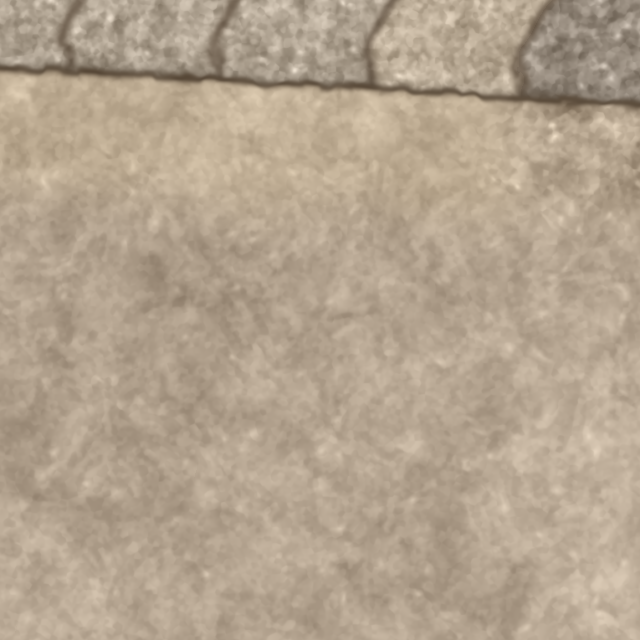
Write a Shadertoy shader that draws this texture.

```glsl
// Weathered concrete slab below a row of speckled paving stones.
// Soft cellular noise gives the mottling and grain, broad Gaussian stains
// shade the slab, and curved distance bands form the dark joints.

#define SEAM_LEFT 0.894
#define SEAM_SLOPE -0.056
#define SEAM_WIDTH 0.0065
#define JOINT_START 0.107
#define JOINT_STEP 0.237
#define JOINT_WIDTH 0.0095
#define SLAB_GRAIN 0.115
#define STONE_GRAIN 0.40
#define GLINT 0.16

const vec3 SLAB_COLOR = vec3(0.705, 0.640, 0.562);
const vec3 STONE_COLOR = vec3(0.690, 0.640, 0.572);
const vec3 JOINT_COLOR = vec3(0.430, 0.370, 0.305);
const vec3 SEAM_COLOR = vec3(0.340, 0.280, 0.215);

// Broad stains: centre, radius, brightness change
const vec4 STAINS[11] = vec4[11](
    vec4(0.29, 0.53, 0.15, -0.050), vec4(0.25, 0.33, 0.10, -0.030),
    vec4(0.00, 0.31, 0.10, -0.045), vec4(0.73, 0.18, 0.10, -0.035),
    vec4(0.92, 0.76, 0.11, -0.060), vec4(0.13, 0.75, 0.09, -0.030),
    vec4(0.97, 0.14, 0.20, 0.055), vec4(0.05, 0.05, 0.13, 0.040),
    vec4(0.42, 0.25, 0.10, 0.020), vec4(0.90, 0.46, 0.15, 0.020),
    vec4(0.46, 0.10, 0.13, -0.020));

vec3 hash3(vec2 p) {
    vec3 q = fract(vec3(p.xyx) * vec3(0.1031, 0.1030, 0.0973));
    q += dot(q, q.yxz + 33.33);
    return fract((q.xxy + q.yzz) * q.zyx);
}

// Blended tone of nearby random cells (x, centred on 0) and rare glints (y)
vec2 cells(vec2 p) {
    vec2 base = floor(p), f = p - base;
    float tone = 0.0, total = 0.0, spark = 0.0;
    for (int j = -1; j <= 1; j++)
    for (int i = -1; i <= 1; i++) {
        vec2 offset = vec2(i, j);
        vec3 h = hash3(base + offset + 57.0);
        vec2 d = offset + h.xy - f;
        float w = exp(-5.0 * dot(d, d));
        tone += w * h.z;
        total += w;
        spark += smoothstep(0.95, 1.0, h.z) * exp(-9.0 * dot(d, d));
    }
    return vec2(tone / total - 0.5, spark);
}

// Layered sines that bend the grain into wisps
vec2 warp(vec2 p) {
    vec2 w = sin(p.yx * 23.0 + vec2(0.7, 2.1) + 2.0 * sin(p * 17.0));
    return 0.010 * w + 0.004 * sin(p.yx * 71.0 + 3.0 * w);
}

vec3 slab(vec2 uv, float depth) {
    vec2 p = uv + warp(uv);
    float tone = 0.0;
    for (int i = 0; i < 11; i++) {
        vec2 d = (uv - STAINS[i].xy) / STAINS[i].z;
        tone += STAINS[i].w * exp(-dot(d, d));
    }
    // Pale, warm strip next to the seam
    float strip = 1.0 - smoothstep(0.13, 0.26, depth + 0.05 * cells(p * 9.0).x);
    strip *= 1.0 - 0.6 * smoothstep(0.74, 0.86, uv.x);
    vec3 color = SLAB_COLOR + strip * vec3(0.055, 0.050, 0.028);

    vec2 fine = cells(p * 64.0 + 11.0);
    float grain = 0.55 * cells(p * 10.0).x + 0.75 * cells(p * 27.0 + 5.0).x
                + 0.70 * fine.x + 0.55 * cells(uv * 125.0).x;
    // Grain is rougher near the upper right
    float rough = smoothstep(0.72, 0.90, uv.x) * smoothstep(0.62, 0.76, uv.y);
    tone += grain * SLAB_GRAIN * (1.0 + 0.9 * rough);
    tone += fine.y * GLINT * (0.45 + rough);
    return color + tone * vec3(1.0, 1.0, 0.97);
}

vec3 stones(vec2 uv, float index) {
    vec2 p = uv + 0.3 * warp(uv);
    vec2 speck = cells(p * 82.0 + 19.0);
    float grain = 0.40 * speck.x + 0.32 * cells(p * 46.0).x
                + 0.30 * cells(uv * 135.0 + 7.0).x;
    float tone = grain * STONE_GRAIN + speck.y * GLINT;
    // Per-stone shade: a warm pale one beside a dull grey one
    float pale = 1.0 - step(0.5, abs(index - 3.0));
    float dull = step(3.5, index);
    return STONE_COLOR + tone + pale * vec3(0.055, 0.045, 0.030)
         - dull * vec3(0.105, 0.100, 0.085);
}

void mainImage(out vec4 fragColor, in vec2 fragCoord) {
    vec2 uv = fragCoord / iResolution.xy;
    float wobble = 0.010 * cells(uv * 42.0 + 3.0).x;
    float height = uv.y - SEAM_LEFT - SEAM_SLOPE * uv.x + wobble;

    // Curved joints repeat along the row
    float bend = height * (4.3 * height - 0.35) + 0.003 * sin(height * 75.0);
    float along = (uv.x - bend - JOINT_START + wobble) / JOINT_STEP;
    float joint = abs(along - floor(along + 0.5)) * JOINT_STEP;

    vec3 row = stones(uv, floor(along) + 1.0);
    float groove = exp(-pow(joint / JOINT_WIDTH, 2.0));
    row = mix(row, JOINT_COLOR + 0.12 * cells(uv * 90.0).x, 0.85 * groove);
    row *= 1.0 - 0.16 * exp(-max(height, 0.0) / 0.014);

    vec3 color = mix(slab(uv, -height), row, smoothstep(-0.004, 0.004, height));
    float patchy = 0.88 + 0.35 * cells(uv * 30.0).x;
    float seam = exp(-pow(height / SEAM_WIDTH, 2.0)) * clamp(patchy, 0.0, 1.0);
    color = mix(color, SEAM_COLOR, seam);
    fragColor = vec4(clamp(color, 0.0, 1.0), 1.0);
}
```
